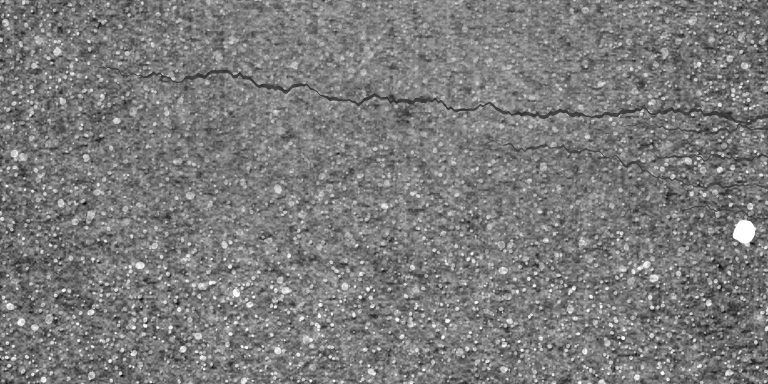
This texture is drawn by a Shadertoy shader. Its source:

```glsl
// Worn grey asphalt: layered noise grit, scattered pale stones with small
// shadows, a long jagged crack with branches on the right, dark smudges
// and one white chip. One unit is the canvas height.

float hash(vec2 p) {
    return fract(sin(dot(p, vec2(127.1, 311.7))) * 43758.5453);
}

float noise(vec2 p) {
    vec2 i = floor(p), f = fract(p);
    f = f * f * (3.0 - 2.0 * f);
    return mix(mix(hash(i), hash(i + vec2(1, 0)), f.x),
               mix(hash(i + vec2(0, 1)), hash(i + vec2(1, 1)), f.x), f.y);
}

// Lightness added by angular stones, at most one per grid cell
float stones(vec2 p, float cells, float density, float pixel) {
    vec2 q = p * cells;
    vec2 home = floor(q);
    float lift = 0.0;
    for (int y = -1; y <= 1; y++)
    for (int x = -1; x <= 1; x++) {
        vec2 cell = home + vec2(x, y);
        if (hash(cell + 3.7) > density) continue;
        vec2 d = q - cell - vec2(hash(cell + 11.3), hash(cell + 27.9));
        float turn = 6.2832 * hash(cell + 41.1);
        d = mat2(cos(turn), -sin(turn), sin(turn), cos(turn)) * d;
        d.x *= 0.7 + 0.3 * hash(cell + 8.2);
        // Rounded box cut by a diagonal, for a chipped outline
        float shape = max(length(d), 0.9 * abs(d.x + 0.6 * d.y));
        float radius = mix(0.13, 0.37, pow(hash(cell + 53.0), 1.4));
        float cover = clamp((radius - shape) / (pixel * cells) + 0.5, 0.0, 1.0);
        lift = max(lift, cover * mix(0.12, 0.44, hash(cell + 67.0)));
    }
    return lift;
}

// Coverage of a jagged crack that follows height pathY from x = start on
float crack(vec2 p, float pathY, float start, float width, float seed, float pixel) {
    float jag = 0.026 * (noise(vec2(p.x * 15.0, seed)) - 0.5)
              + 0.016 * (noise(vec2(p.x * 43.0, seed + 7.0)) - 0.5)
              + 0.008 * (noise(vec2(p.x * 120.0, seed + 13.0)) - 0.5);
    float taper = smoothstep(start, start + 0.35, p.x);
    float w = width * taper * (0.35 + noise(vec2(p.x * 30.0, seed + 19.0)));
    float line = clamp((w - abs(p.y - pathY - jag)) / pixel + 0.5, 0.0, 1.0);
    return line * smoothstep(0.0, 0.0012, w);
}

void mainImage(out vec4 fragColor, in vec2 fragCoord) {
    float pixel = 1.0 / iResolution.y;
    vec2 p = fragCoord * pixel;

    // Broad light: paler in the middle, darker towards the sides
    float side = smoothstep(0.3, 1.0, abs(p.x - 1.0));
    float low = 1.0 - smoothstep(0.15, 0.7, p.y);
    float grey = 0.502 - 0.06 * side - 0.015 * low;
    grey += 0.05 * (noise(p * 7.0) - 0.5);

    // Grit, slightly flattened, with short dark pits
    float rough = 0.8 + 0.3 * max(side, low);
    grey += rough * (0.25 * (noise(p * vec2(95, 145)) - 0.5)
                   + 0.21 * (noise(p * 230.0 + 31.0) - 0.5)
                   + 0.10 * (noise(p * 40.0 + 5.0) - 0.5));
    grey -= 0.13 * smoothstep(0.7, 0.92, noise(p * vec2(50, 95) + 17.0));

    // Dark smudges
    for (int i = 0; i < 22; i++) {
        float id = float(i);
        vec2 centre = vec2(2.0 * hash(vec2(id, 1.3)), hash(vec2(id, 5.9)));
        float size = mix(0.012, 0.036, hash(vec2(id, 9.1)));
        float d = length(p - centre) / size + 0.9 * (noise(p * 70.0) - 0.5);
        grey -= 0.11 * (1.0 - smoothstep(0.3, 1.1, d));
    }

    // Pale stones, brightest at the sides and bottom, shaded below
    float gleam = mix(0.5, 1.0, max(0.85 * side, low));
    vec2 shift = vec2(-0.003, 0.005);
    float lift = max(stones(p, 72.0, 0.45, pixel),
                     stones(p + 4.3, 37.0, 0.17, pixel));
    float shade = stones(p + shift, 72.0, 0.45, pixel);
    grey += gleam * (lift - 0.3 * max(shade - lift, 0.0));

    // Main crack: small hump at the left, then a long easing descent
    float mainY = 0.80 + 0.03 * (1.0 - smoothstep(0.14, 0.35, p.x))
                + 0.025 * exp(-pow((p.x - 0.57) / 0.06, 2.0))
                - 0.108 * (1.0 - exp(-2.2 * max(p.x - 0.6, 0.0)));
    float dark = crack(p, mainY, 0.14, 0.0042, 2.0, pixel);
    float lip = crack(p + vec2(0.0, 0.009), mainY, 0.14, 0.003, 2.0, pixel);

    // Branches fanning out to the right
    for (int i = 0; i < 4; i++) {
        float id = float(i);
        float branchY = 0.67 - 0.025 * id - 0.05 * id * smoothstep(1.45, 1.8, p.x);
        float start = i == 2 ? 1.12 : 1.52 + 0.04 * id;
        float branch = crack(p, branchY, start, 0.0034, 30.0 + 9.0 * id, pixel);
        dark = max(dark, 0.85 * branch);
    }
    grey += 0.06 * lip;
    grey = mix(grey, 0.17 + 0.1 * noise(p * 120.0), 0.92 * dark);

    // White chip
    float chip = length(p - vec2(1.94, 0.396)) + 0.012 * (noise(p * 55.0) - 0.5);
    grey = mix(grey, 1.0, clamp((0.029 - chip) / pixel + 0.5, 0.0, 1.0));

    fragColor = vec4(vec3(clamp(grey, 0.0, 1.0)), 1.0);
}
```
